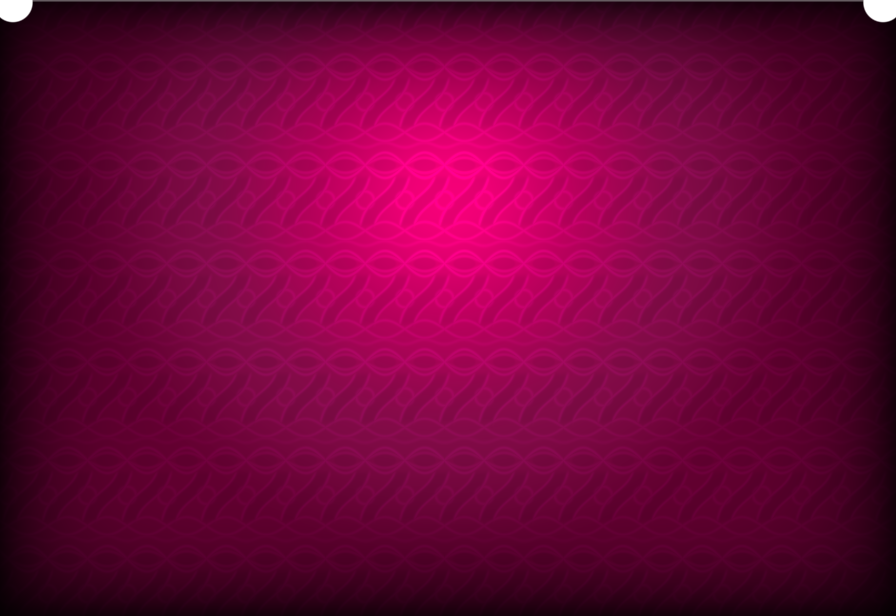
Write a Shadertoy shader that draws this background.

```glsl
// Magenta damask backdrop: a soft glow over embossed braids, dark borders and two white corner discs.

const float PI = 3.14159265;

// Soft stroke around the zero set of a distance, in tile units
float stroke(float dist, float width) {
    return exp(-dist * dist / (width * width));
}

// Two crossing waves that enclose one lens per tile
float braid(vec2 q, float height) {
    float wave = height * cos(PI * q.x);
    float slope = PI * height * sin(PI * q.x);
    float scale = inversesqrt(1.0 + slope * slope);
    return max(stroke((q.y - wave) * scale, 0.04),
               stroke((q.y + wave) * scale, 0.04));
}

// x: raised lines, y: flat relief of the ribbons
vec2 ornament(vec2 p) {
    vec2 q = (p - vec2(0.5606, 0.572)) / 0.0644;
    q.y = mod(q.y + 2.1, 2.48) - 2.1;
    float cellX = fract(q.x + 0.5) - 0.5;

    // Eyes, with a double outline, and the smaller lower braid
    float lines = max(braid(q, 0.32), 0.7 * braid(q, 0.19));
    lines = max(lines, 0.8 * braid(q + vec2(0.0, 1.65), 0.22));
    lines = max(lines, 0.5 * stroke(q.y + 1.97 - 0.06 * cos(2.0 * PI * q.x), 0.05));

    // Leaning S ribbons between both braids
    float bend = tanh(2.2 * (q.y + 0.88));
    float slope = 1.1 * (1.0 - bend * bend);
    float across = fract(q.x - 0.5 * bend + 0.5) - 0.5;
    across *= inversesqrt(1.0 + slope * slope);
    float span = smoothstep(-1.65, -1.4, q.y) * (1.0 - smoothstep(-0.4, -0.2, q.y));
    lines = max(lines, span * stroke(abs(across) - 0.17, 0.04));
    float relief = span * (1.0 - smoothstep(0.13, 0.2, abs(across)));

    // Rings nested between the ribbons
    vec2 ring = vec2(fract(q.x) - 0.5, q.y + 0.88);
    lines = max(lines, 0.8 * stroke(length(ring) - 0.22, 0.045));

    // Lens interiors
    float lens = length(vec2(cellX, q.y * 1.9)) - 0.28;
    relief = max(relief, 0.7 * (1.0 - smoothstep(-0.04, 0.04, lens)));
    return vec2(lines, relief);
}

// Radial glow from hot pink through plum to dark crimson
vec3 glowColor(float r) {
    vec3 color = mix(vec3(1.0, 0.0, 0.49), vec3(0.76, 0.0, 0.375), smoothstep(0.02, 0.24, r));
    color = mix(color, vec3(0.53, 0.045, 0.29), smoothstep(0.17, 0.42, r));
    return mix(color, vec3(0.42, 0.0, 0.205), smoothstep(0.38, 0.62, r));
}

void mainImage(out vec4 fragColor, in vec2 fragCoord) {
    vec2 p = fragCoord / iResolution.y;
    float aspect = iResolution.x / iResolution.y;
    float pixel = 1.0 / iResolution.y;

    vec3 color = glowColor(length(p - vec2(0.5 * aspect, 0.69)));

    // Embossed pattern
    vec2 pattern = ornament(p);
    color *= 0.97 - 0.06 * pattern.y + 0.1 * pattern.x;
    color += pattern.x * vec3(0.015, 0.0, 0.06) * color.r;

    // Darkened borders
    vec2 edge = min(p, vec2(aspect, 1.0) - p);
    vec2 shade = 1.0 - 0.8 * exp(-edge / vec2(0.09, 0.075));
    color *= shade.x * shade.y;

    // Thin grey rim along the top
    color = mix(color, vec3(0.4, 0.36, 0.38), smoothstep(0.9975 - pixel, 0.9975 + pixel, p.y));

    // White discs in both upper corners
    vec2 corner = vec2(min(p.x, aspect - p.x), p.y) - vec2(0.021, 0.996);
    color = mix(vec3(1.0), color, smoothstep(-pixel, pixel, length(corner) - 0.032));

    fragColor = vec4(color, 1.0);
}
```
